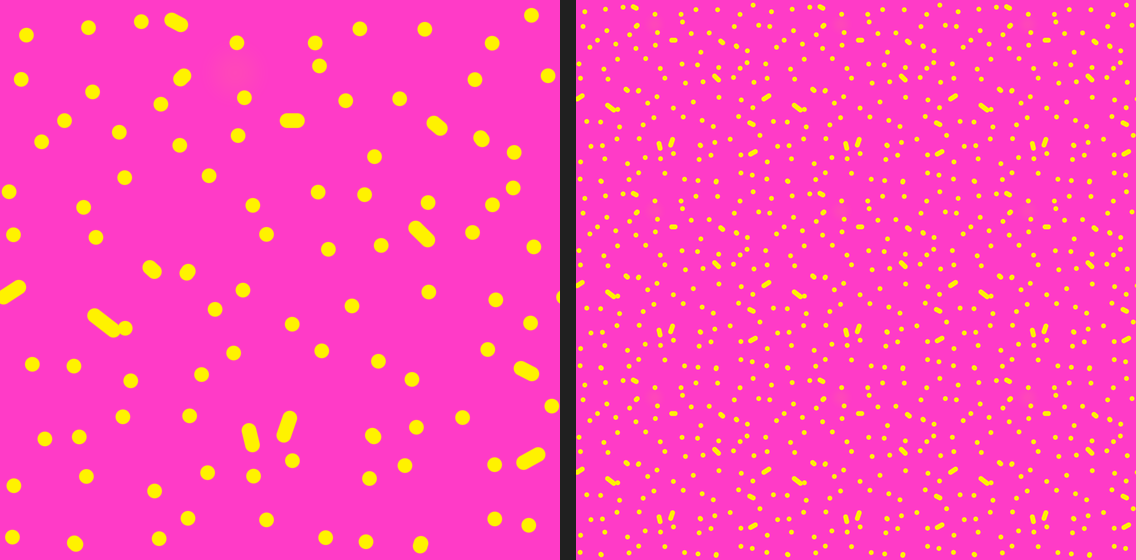
Left: one tile. Right: repeated 3 by 3.
A WebGL 2 fragment shader for this pattern:

```glsl
#version 300 es
precision highp float;
// Draws scattered yellow dots and a few short capsules on hot pink, tiling on all sides.

uniform vec2 u_resolution;
out vec4 fragColor;

const float CELLS = 10.0; // whole number of cells per side, so the scatter wraps

// Three random values in 0..1 from a cell and a seed (PCG-style integer mixing)
vec3 hash3(vec2 cell, uint seed) {
    uvec3 v = uvec3(uvec2(cell), seed) * 1664525u + 1013904223u;
    v.x += v.y * v.z; v.y += v.z * v.x; v.z += v.x * v.y;
    v ^= v >> 16u;
    v.x += v.y * v.z; v.y += v.z * v.x; v.z += v.x * v.y;
    return vec3(v >> 8u) / 16777216.0;
}

// Signed distance to a capsule centred on the origin
float capsule(vec2 p, vec2 axis, float halfLength, float radius) {
    float along = clamp(dot(p, axis), -halfLength, halfLength);
    return length(p - axis * along) - radius;
}

// Distance to the nearest dot, in units of the canvas
float scatter(vec2 uv) {
    vec2 home = floor(uv * CELLS);
    float nearest = 1.0;
    for (int y = -1; y <= 1; y++) {
        for (int x = -1; x <= 1; x++) {
            vec2 cell = home + vec2(x, y);
            vec2 wrapped = mod(cell, CELLS);
            vec3 place = hash3(wrapped, 7u);
            vec3 form = hash3(wrapped, 23u);
            vec2 centre = (cell + 0.5 + 0.76 * (place.xy - 0.5)) / CELLS;

            // Most dots are round; about one in seven is stretched
            float stretch = form.x / 0.15;
            float halfLength = stretch < 1.0 ? mix(0.002, 0.022, stretch * stretch) : 0.0;
            float angle = 6.2832 * form.y;
            vec2 axis = vec2(cos(angle), sin(angle));
            nearest = min(nearest, capsule(uv - centre, axis, halfLength, 0.0131));
        }
    }
    return nearest;
}

void main() {
    vec2 uv = gl_FragCoord.xy / u_resolution;
    vec3 pink = vec3(1.0, 0.23, 0.78);
    vec3 yellow = vec3(1.0, 0.95, 0.0);

    // Faint warm glow, measured across the wrapped edges
    vec2 toGlow = fract(uv - vec2(0.42, 0.87) + 0.5) - 0.5;
    float glow = 0.065 * (1.0 - smoothstep(0.0, 0.07, length(toGlow)));
    vec3 color = mix(pink, yellow, glow);

    // Dots with an antialiased rim
    float softness = 0.8 / min(u_resolution.x, u_resolution.y);
    float dots = 1.0 - smoothstep(-softness, softness, scatter(uv));
    fragColor = vec4(mix(color, yellow, dots), 1.0);
}
```
